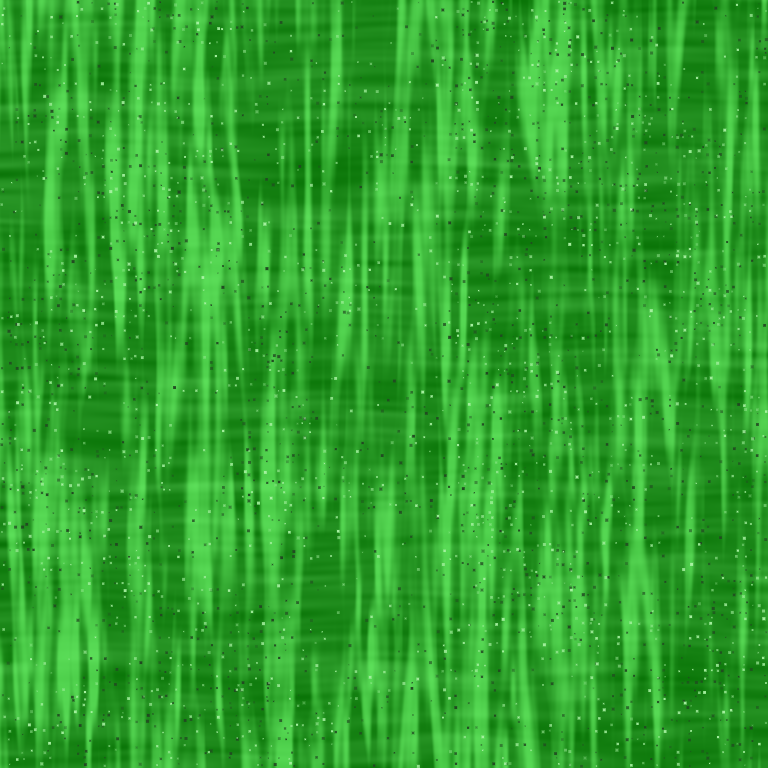
Write a WebGL 1 fragment shader that draws this texture.

```glsl
precision highp float;
// Green woven fibres: upright streaks over faint cross threads, dusted with light and dark specks.

uniform vec2 u_resolution;

const vec3 SHADE_GREEN = vec3(0.105, 0.53, 0.095);
const vec3 FIBRE_GREEN = vec3(0.325, 0.835, 0.315);
const vec3 DARK_SPECK = vec3(0.13, 0.28, 0.13);
const vec3 LIGHT_SPECK = vec3(0.66, 0.95, 0.64);

float hash(vec2 cell) {
  vec3 q = fract(vec3(cell.xyx) * 0.1031);
  q += dot(q, q.yzx + 33.33);
  return fract((q.x + q.y) * q.z);
}

float valueNoise(vec2 p) {
  vec2 cell = floor(p);
  vec2 f = fract(p);
  f = f * f * (3.0 - 2.0 * f);
  float low = mix(hash(cell), hash(cell + vec2(1.0, 0.0)), f.x);
  float high = mix(hash(cell + vec2(0.0, 1.0)), hash(cell + vec2(1.0, 1.0)), f.x);
  return mix(low, high, f.y);
}

// Upright fibres: fine across, long along, gently bent and with staggered ends.
float fibres(vec2 p) {
  float bend = 0.014 * (valueNoise(p * vec2(10.0, 7.0) + 40.0) - 0.5);
  float stagger = 0.5 * valueNoise(vec2(p.x * 24.0, 7.5));
  vec2 q = vec2(p.x + bend, p.y + stagger);
  float broad = valueNoise(q * vec2(92.0, 7.0) + 11.0);
  float fine = valueNoise((q - vec2(1.5 * bend, 0.0)) * vec2(150.0, 10.0) + 73.0);
  float patches = valueNoise(p * vec2(11.0, 9.0) + 130.0);
  return smoothstep(0.355, 0.765, 0.5 * broad + 0.28 * fine + 0.22 * patches);
}

// Cross threads, signed around zero.
float threads(vec2 p) {
  float sway = 0.003 * sin(p.x * 17.0 + 3.0 * sin(p.y * 9.0));
  vec2 q = vec2(p.x, p.y + sway);
  float wide = valueNoise(q * vec2(8.0, 85.0) + 210.0);
  float thin = valueNoise(q * vec2(12.0, 150.0) + 330.0);
  return 1.3 * wide + 0.7 * thin - 1.0;
}

// Coverage of one jittered grain per cell, kept only where its hash is rare enough.
float specks(vec2 p, float cells, float density, float seed, float pixel) {
  vec2 cell = floor(p * cells);
  vec2 id = cell + seed;
  vec2 jitter = vec2(hash(id + 17.0), hash(id + 59.0));
  vec2 centre = (cell + 0.25 + 0.5 * jitter) / cells;
  float radius = mix(0.0007, 0.0020, hash(id + 83.0));
  float cluster = valueNoise(centre * 11.0 + 400.0);
  float present = step(hash(id), density * mix(0.2, 1.8, cluster));
  vec2 offset = abs(p - centre);
  float edge = 0.6 * pixel;
  float grain = 1.0 - smoothstep(radius - edge, radius + edge, max(offset.x, offset.y));
  return present * grain * mix(0.3, 1.0, hash(id + 101.0));
}

void main() {
  float side = min(u_resolution.x, u_resolution.y);
  vec2 p = gl_FragCoord.xy / side;
  float pixel = 1.0 / side;

  // Cloth
  float fibre = fibres(p);
  vec3 colour = mix(SHADE_GREEN, FIBRE_GREEN, fibre);
  colour += vec3(0.08, 0.085, 0.08) * threads(p) * mix(1.0, 0.5, fibre);

  // Dust
  colour = mix(colour, DARK_SPECK, specks(p, 122.0, 0.13, 500.0, pixel));
  colour = mix(colour, LIGHT_SPECK, specks(p, 115.0, 0.13, 800.0, pixel));

  gl_FragColor = vec4(clamp(colour, 0.0, 1.0), 1.0);
}
```
